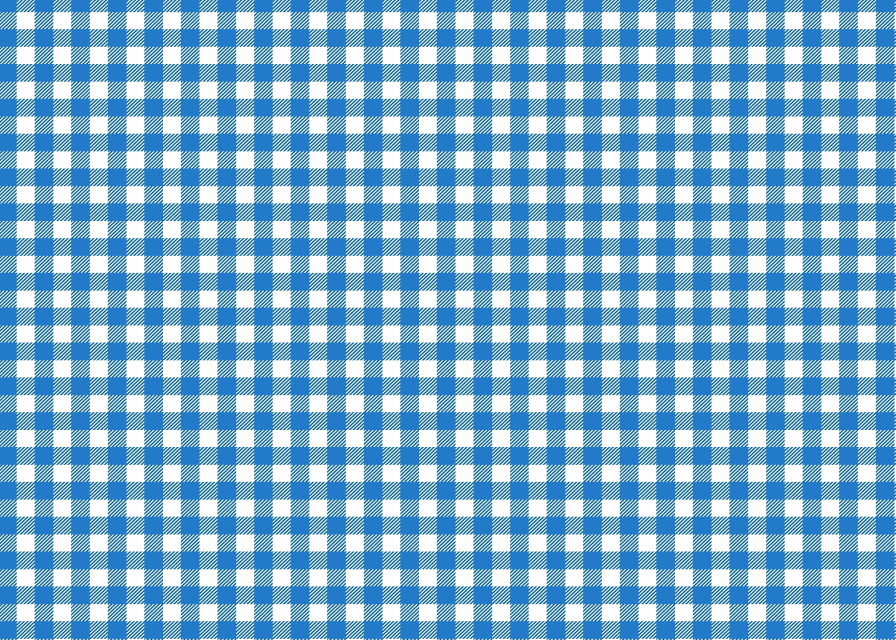
This pattern is drawn by a Shadertoy shader. Its source:

```glsl
// Blue and white gingham check with diagonal twill hatching.

// Colour of the cloth at p, measured in repeats.
vec3 gingham(vec2 p) {
    vec3 white = vec3(0.995, 0.998, 0.998);
    vec3 blue = vec3(0.135, 0.48, 0.79);
    vec3 thread = vec3(0.09, 0.34, 0.53);
    vec3 gap = vec3(0.86, 1.0, 1.0);

    // Blue bands run between the white squares on both axes
    vec2 fromWhite = abs(fract(p - vec2(0.702, 0.787) + 0.5) - 0.5);
    vec2 band = step(0.245, fromWhite);

    // Ten rising diagonal threads per repeat
    float twill = step(fract(10.0 * (p.x - p.y)), 0.53);
    vec3 hatch = mix(gap, thread, twill);

    // No band is white, one is hatched, two crossing are solid
    vec3 colour = mix(white, hatch, max(band.x, band.y));
    return mix(colour, blue, band.x * band.y);
}

void mainImage(out vec4 fragColor, in vec2 fragCoord) {
    vec2 repeats = vec2(24.5, 18.38);
    vec3 sum = vec3(0.0);

    // Average samples slightly wider than a pixel to soften the fine threads
    for (int y = 0; y < 6; y++) {
        for (int x = 0; x < 6; x++) {
            vec2 offset = 1.1 * ((vec2(x, y) + 0.5) / 6.0 - 0.5);
            sum += gingham((fragCoord + offset) / iResolution.xy * repeats);
        }
    }
    fragColor = vec4(sum / 36.0, 1.0);
}
```
